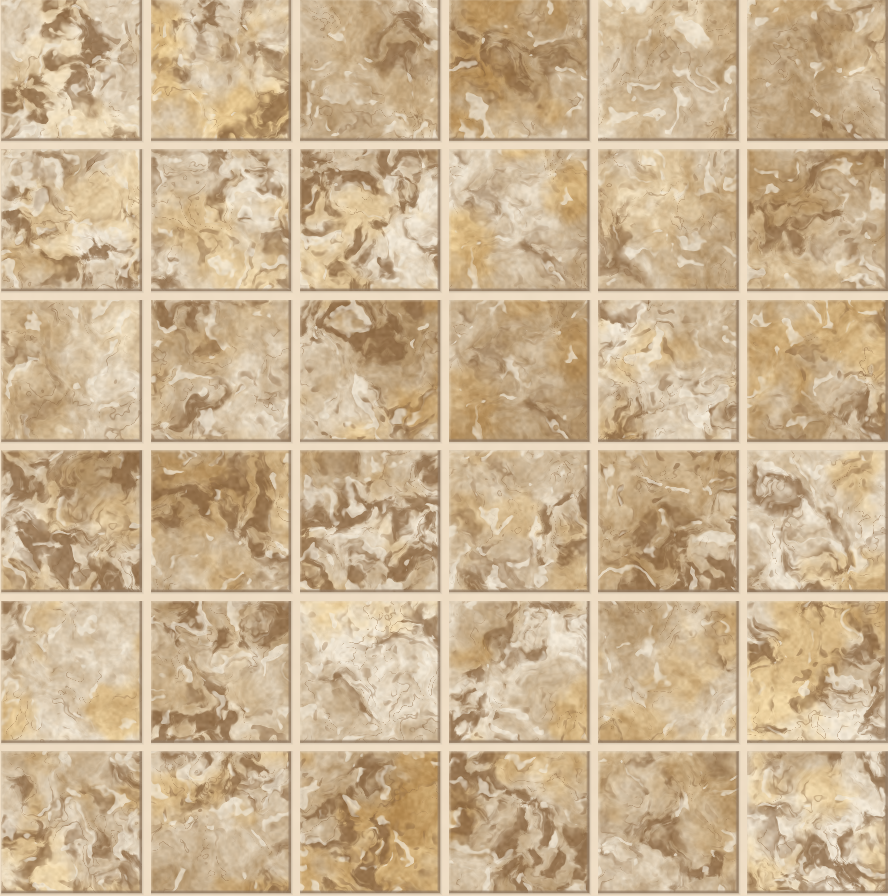
This texture is drawn by a Shadertoy shader. Its source:

```glsl
// Six by six travertine mosaic: square stone tiles in pale grout, each cut
// from its own patch of layered value noise with clouds, pits and flecks.
// Tone, warmth and wear vary per tile; right and lower edges carry a shadow.

float hash(vec2 p) {
    vec3 q = fract(p.xyx * 0.1031);
    q += dot(q, q.yzx + 33.33);
    return fract((q.x + q.y) * q.z);
}

float noise(vec2 p) {
    vec2 i = floor(p), f = fract(p);
    f = f * f * (3.0 - 2.0 * f);
    return mix(mix(hash(i), hash(i + vec2(1, 0)), f.x),
               mix(hash(i + vec2(0, 1)), hash(i + vec2(1, 1)), f.x), f.y);
}

// Four rotated octaves, averaging one half
float fbm(vec2 p) {
    float sum = 0.0, weight = 0.533;
    for (int i = 0; i < 4; i++) {
        sum += weight * noise(p);
        p = mat2(1.6, 1.2, -1.2, 1.6) * p + 7.3;
        weight *= 0.5;
    }
    return sum;
}

// Stone surface at p (0 to 1 across one tile) for the tile numbered id
vec3 travertine(vec2 p, vec2 id) {
    float tone = hash(id + 11.0);
    float warmth = hash(id + 27.0);
    float wear = hash(id + 43.0);
    vec2 q = p + 17.0 * vec2(hash(id + 61.0), hash(id + 83.0)) + id * 3.0;
    vec2 warp = vec2(fbm(q * 4.0), fbm(q * 4.0 + 31.0)) - 0.5;

    // Broad clouds and fine grain from tan to cream
    float cloud = fbm(q * 1.7 + warp * 0.8) - 0.5;
    float grain = fbm(q * 13.0 + warp * 3.0) - 0.5;
    float light = 0.52 + 0.42 * (tone - 0.5) + 1.3 * cloud + 0.75 * grain;
    vec3 stone = mix(vec3(0.70, 0.58, 0.42), vec3(0.94, 0.90, 0.83), clamp(light, 0.0, 1.0));

    // Honey staining
    float honey = smoothstep(0.42, 0.68, fbm(q * 2.6 + 53.0)) * (0.25 + 0.75 * warmth);
    stone = mix(stone, stone * vec3(1.0, 0.92, 0.74), honey);

    // Brown mineral patches, broken up by the grain
    float patches = fbm(q * 2.3 + warp * 1.5 + 91.0) + 0.20 * (wear - 0.5);
    float speckle = fbm(q * 11.0 + warp * 4.0 + 5.0);
    float brown = smoothstep(0.46, 0.68, patches) * smoothstep(0.40, 0.62, speckle);
    stone = mix(stone, vec3(0.53, 0.39, 0.25), 0.78 * brown);

    // Thin curled cracks and scattered dark pits
    float crack = 1.0 - smoothstep(0.0, 0.055, abs(noise(q * 9.0 + warp * 7.0) - 0.5));
    crack *= smoothstep(0.48, 0.64, fbm(q * 5.0 + 19.0));
    float pit = smoothstep(0.70, 0.86, noise(q * 17.0 + warp * 5.0));
    pit *= smoothstep(0.44, 0.62, fbm(q * 3.0 + 71.0));
    stone = mix(stone, vec3(0.56, 0.42, 0.28), 0.40 * crack + 0.45 * pit * (0.4 + wear));

    // Chalky flecks
    float fleck = smoothstep(0.74, 0.90, noise(q * 12.0 + warp * 6.0 + 37.0));
    stone = mix(stone, vec3(0.95, 0.92, 0.86), 0.65 * fleck);
    return stone + 0.07 * (noise(q * 42.0) - 0.5);
}

void mainImage(out vec4 fragColor, in vec2 fragCoord) {
    // Tile grid, rows counted downwards; the last grout line is cropped
    vec2 uv = fragCoord / iResolution.xy;
    vec2 grid = vec2(uv.x, 1.0 - uv.y) * 5.953 + vec2(-0.009, 0.008);
    vec2 id = floor(grid), cell = fract(grid);
    float pixel = 5.953 / min(iResolution.x, iResolution.y);

    // Distances inward from the tile's edges
    vec2 farEdge = 0.943 - cell;
    float lower = min(farEdge.x, farEdge.y);
    float upper = min(cell.x, cell.y);
    float inside = min(lower, upper);

    vec3 stone = travertine(cell / 0.943, id);
    stone = mix(stone, vec3(0.94, 0.89, 0.81), 0.35 * (1.0 - smoothstep(0.0, 0.022, upper)));
    stone = mix(stone, vec3(0.57, 0.48, 0.39), 0.80 * (1.0 - smoothstep(0.008, 0.026, lower)));

    // Grout with faint mottling and a soft shade beside the tile
    vec3 grout = vec3(0.935, 0.867, 0.770) + 0.025 * (fbm(grid * 9.0) - 0.5);
    grout *= 1.0 - 0.10 * (1.0 - smoothstep(0.0, 0.018, -lower));

    float tile = smoothstep(-0.5 * pixel, 0.5 * pixel, inside);
    fragColor = vec4(mix(grout, stone, tile), 1.0);
}
```
